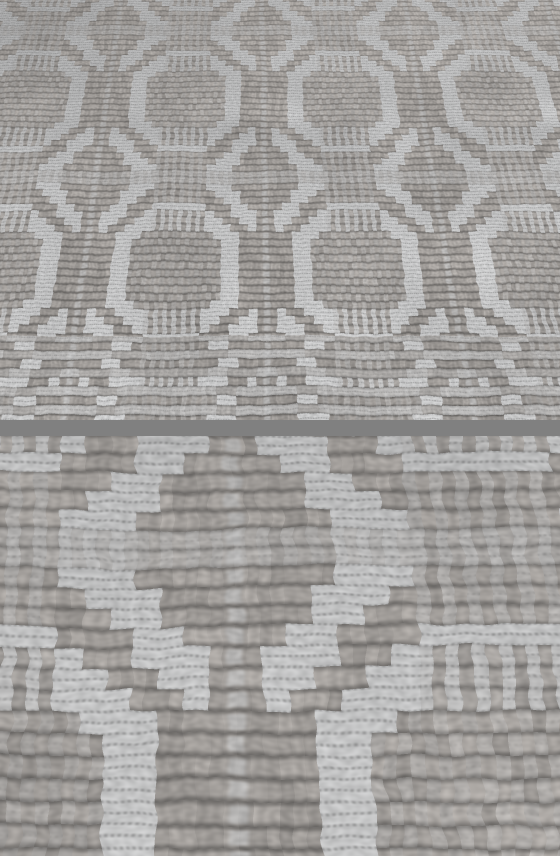
Top: the whole. Bottom: its middle third, enlarged.
A WebGL 1 fragment shader for this pattern:

```glsl
precision highp float;
// Overshot woven coverlet: stepped medallions and crosses on a receding cloth
uniform vec2 u_resolution;

#define STEPS vec2(20.0, 26.0)  // stepped blocks per repeat
#define THREADS vec2(40.0, 26.0) // warp groups and pattern wefts per repeat
#define FAR_WIDTH 0.2526        // repeat width at the top edge
#define WIDTH_GAIN 0.1148       // extra repeat width at the bottom edge
#define CROSS_DEPTH 3.322       // inverse width at the reference cross row
#define ROW_DEPTH 0.511         // inverse width step per repeat down
#define BORDER 0.82             // where the flattened border begins
#define BORDER_SQUASH 2.4
#define LIGHT vec3(0.738, 0.740, 0.742)
#define DARK vec3(0.606, 0.591, 0.577)
#define FOLD_DEPTH 0.06

float hash(vec2 p) {
  p = fract(p * vec2(0.1031, 0.1130));
  p += dot(p, p.yx + 33.33);
  return fract((p.x + p.y) * p.x * 17.0);
}

vec2 gradient(vec2 p) {
  float a = 6.2832 * hash(p);
  return vec2(cos(a), sin(a));
}

float noise(vec2 p) {
  vec2 i = floor(p), f = fract(p);
  vec2 w = f * f * f * (f * (f * 6.0 - 15.0) + 10.0);
  vec2 e = vec2(1.0, 0.0);
  float a = dot(gradient(i), f);
  float b = dot(gradient(i + e.xy), f - e.xy);
  float c = dot(gradient(i + e.yx), f - e.yx);
  float d = dot(gradient(i + e.xx), f - e.xx);
  return mix(mix(a, b, w.x), mix(c, d, w.x), w.y);
}

// Canvas position to cloth repeats; crosses sit on whole numbers
vec2 clothCoords(vec2 uv) {
  float down = 1.0 - uv.y;
  float width = FAR_WIDTH + WIDTH_GAIN * down;
  vec2 p = vec2((uv.x - 0.468 - 0.0113 * down) / width,
                (CROSS_DEPTH - 1.0 / width) / ROW_DEPTH);
  p += 0.014 * vec2(noise(p * 2.3), noise(p * 2.7 + 19.0));
  // Small waver of single yarns
  return p + vec2(0.012, 0.006) * vec2(noise(p * vec2(9.0, 26.0)), noise(p * 17.0 + 5.0));
}

// Amount of dark pattern yarn in one woven block
float draft(vec2 cloth) {
  vec2 thread = floor(cloth * THREADS);
  float past = max(cloth.y - BORDER, 0.0);
  vec2 p = (floor(cloth * STEPS) + 0.5) / STEPS;
  p.y += max(p.y - BORDER, 0.0) * (BORDER_SQUASH - 1.0);
  vec2 q = abs(fract(p) - 0.5);     // from medallion centre
  vec2 c = 0.5 - q;                 // from cross centre
  float reach = max(q.x, q.y);
  float diagonal = q.x + q.y;

  float disc = step(reach, 0.26) * step(diagonal, 0.375);
  float ring = max(step(0.36, reach), step(0.50, diagonal)) * step(diagonal, 0.612);
  float petals = step(c.x + c.y, 0.27) * step(max(c.x, c.y), 0.20);
  float spine = step(c.x, 0.03) * step(c.y, 0.40);
  float ink = max(max(disc, ring), max(petals, spine));

  // Columns fringe the medallions and shade the field between them
  float odd = mod(thread.x, 2.0);
  float middle = step(q.x, 0.16);
  float fringe = step(q.x, 0.13) * step(0.20, q.y) * step(q.y, 0.29);
  float between = middle * step(0.36, q.y);
  ink = mix(ink, 0.58 + 0.42 * odd, between);
  ink = mix(ink, 0.15 + 0.75 * odd, fringe);
  ink *= 1.0 - 0.28 * disc * (1.0 - fringe) * mod(thread.x + thread.y, 2.0);

  // Pale bars along the cross rows and alternating border wefts
  float bar = step(abs(fract(cloth.y + 0.5) - 0.5), 0.038) * step(past, 0.0);
  ink = mix(ink, 0.25 + 0.35 * odd, 0.65 * bar);
  float swap = step(0.001, past) * mod(thread.y, 2.0);
  return mix(ink, 0.9 - 0.8 * ink, 0.75 * swap);
}

vec3 weave(vec2 uv) {
  float down = 1.0 - uv.y;
  vec2 cloth = clothCoords(uv);
  vec2 thread = cloth * THREADS;
  vec2 cell = floor(thread);
  float ink = draft(cloth);

  // Haze weakens the contrast toward the top
  vec3 pale = LIGHT * mix(0.965, 1.05, down);
  vec3 dark = DARK * mix(1.06, 0.98, down);
  dark *= 1.0 + 0.13 * (hash(cell + 71.0) - 0.5);
  vec3 color = mix(pale, dark, ink);

  // Round pattern wefts over fine ground wefts, with gaps between
  float bulk = abs(fract(thread.y) - 0.5) * 2.0;
  float fine = abs(fract(thread.y * 2.0) - 0.5) * 2.0;
  float stitch = 0.65 + 0.35 * cos(thread.x * 12.5664);
  float gap = smoothstep(0.45, 1.0, bulk) * mix(0.21, 0.33, down);
  float shadow = mix(0.22 * smoothstep(0.5, 1.0, fine) * stitch, gap, ink);
  float nub = cos(6.2832 * thread.x + 3.1416 * cell.y);
  color *= 1.03 - shadow + 0.025 * nub * ink;

  // Beaded seam down every cross column
  float axis = abs(fract(cloth.x + 0.5) - 0.5);
  float bead = smoothstep(0.022, 0.010, axis) * smoothstep(0.95, 0.45, bulk);
  color = mix(color, pale, 0.65 * bead);

  // Yarn fibre and uneven wear
  float fibre = noise(thread * vec2(1.4, 4.0));
  return color * (1.0 + 0.12 * fibre + 0.06 * noise(cloth * 3.1 + 8.0));
}

// Broad creases and light falling off to the upper left
float clothLight(vec2 uv) {
  float line = uv.y - 0.69 - 0.035 * noise(vec2(uv.x * 4.0, 3.0));
  float reach = 0.5 + noise(vec2(uv.x * 3.5, 12.0));
  float crease = exp(-line * line * 1400.0) - exp(-pow(line - 0.045, 2.0) * 900.0);
  float fall = 0.08 * smoothstep(0.75, 0.0, length(uv - vec2(0.0, 1.0)));
  return 1.0 - FOLD_DEPTH * reach * crease - fall + 0.04 * noise(uv * 4.0);
}

void main() {
  vec3 color = vec3(0.0);
  for (int j = 0; j < 3; j++) {
    for (int i = 0; i < 3; i++) {
      vec2 offset = (vec2(float(i), float(j)) - 1.0) / 3.0;
      color += weave((gl_FragCoord.xy + offset) / u_resolution);
    }
  }
  gl_FragColor = vec4(color / 9.0 * clothLight(gl_FragCoord.xy / u_resolution), 1.0);
}
```
